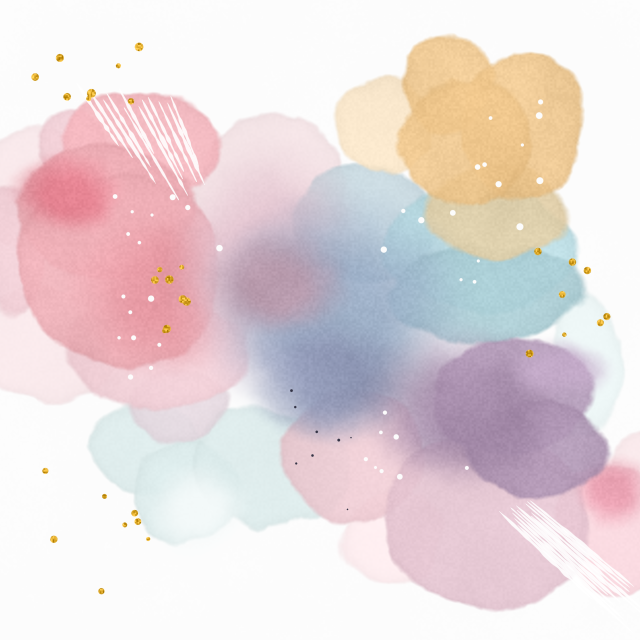
Write a WebGL 1 fragment shader that draws this background.

```glsl
precision highp float;
// Overlapping pastel watercolour washes with gold flecks, white dots and dry brush strokes.
uniform vec2 u_resolution;

vec3 col;    // paint built up so far
vec2 p, q;   // canvas position, and the same position with ragged warping
float px;    // size of one pixel in canvas units

float hash(vec2 v) {
  v = fract(v * vec2(0.1031, 0.1137));
  v += dot(v, v.yx + 33.33);
  return fract((v.x + v.y) * v.x * 17.0);
}

float noise(vec2 v) {
  vec2 i = floor(v), f = fract(v);
  f = f * f * (3.0 - 2.0 * f);
  return mix(mix(hash(i), hash(i + vec2(1, 0)), f.x),
             mix(hash(i + vec2(0, 1)), hash(i + 1.0), f.x), f.y);
}

float fbm(vec2 v) {
  float sum = 0.0, amp = 0.5;
  for (int i = 0; i < 5; i++) {
    sum += amp * noise(v);
    v = v * 2.1 + 17.3;
    amp *= 0.5;
  }
  return sum;
}

// Crisp pool of pigment with a slightly darker rim.
void wash(vec2 c, vec2 r, vec3 tint) {
  float d = (length((q - c) / r) - 1.0) * min(r.x, r.y);
  float rim = 0.04 * exp(-abs(d) * 140.0), soft = 0.003 + px;
  col = mix(col, tint - rim, 0.88 * (1.0 - smoothstep(-soft, soft, d)));
}

// Wet colour bleeding softly outward.
void bleed(vec2 c, vec2 r, vec3 tint) {
  col = mix(col, tint, 0.9 * (1.0 - smoothstep(0.35, 1.35, length((q - c) / r))));
}

// Cluster of eight round dots of varied size.
void dots(vec2 c, vec2 spread, float size, vec3 tint, float glitter) {
  for (int i = 0; i < 8; i++) {
    vec2 k = vec2(float(i) * 7.0 + 3.0, c.x * 91.0 + c.y * 53.0);
    vec2 o = vec2(hash(k), hash(k + 41.0)) * 2.0 - 1.0;
    float r = size * mix(0.4, 1.0, hash(k + 83.0));
    float m = 1.0 - smoothstep(-px, px, length(p - c - o * spread) - r);
    col = mix(col, tint + glitter * (noise(p * 420.0) - 0.5), m);
  }
}

// Fan of broken bristle marks starting between a and b.
void strokes(vec2 a, vec2 b, vec2 dir, float fan) {
  for (int i = 0; i < 12; i++) {
    float t = float(i) / 11.0, h = hash(vec2(float(i) * 5.0, a.x * 70.0));
    vec2 v = p - mix(a, b, t) - dir * 0.25 * h;
    vec2 d = dir * (0.65 + 0.35 * h) + vec2(fan * t, 0.0);
    float s = clamp(dot(v, d) / dot(d, d), 0.0, 1.0);
    float w = 0.0056 * sqrt(s * (1.0 - s)) * (0.4 + noise(vec2(s * 14.0, t * 60.0)));
    col = mix(col, vec3(1), 0.9 * (1.0 - smoothstep(-px, px, length(v - d * s) - w)));
  }
}

void main() {
  float side = min(u_resolution.x, u_resolution.y);
  px = 0.7 / side;
  p = (gl_FragCoord.xy - 0.5 * u_resolution) / side + 0.5;
  q = p + 0.05 * (vec2(fbm(p * 9.0), fbm(p * 9.0 + 50.0)) - 0.48);
  vec3 white = vec3(0.99);
  col = white;

  vec3 blush = vec3(0.98, 0.91, 0.92), rose = vec3(0.93, 0.68, 0.71);
  vec3 mint = vec3(0.87, 0.93, 0.93), teal = vec3(0.65, 0.79, 0.82);
  vec3 amber = vec3(0.95, 0.79, 0.56), plum = vec3(0.64, 0.54, 0.66);
  vec3 petal = vec3(0.95, 0.81, 0.84), mauve = vec3(0.89, 0.76, 0.81);

  // Pale underlayers
  wash(vec2(0.06, 0.70), vec2(0.10, 0.10), blush);
  wash(vec2(0.08, 0.46), vec2(0.11, 0.09), blush);
  wash(vec2(0.42, 0.71), vec2(0.12, 0.115), blush - 0.02);
  wash(vec2(0.91, 0.43), vec2(0.05, 0.11), vec3(0.93, 0.97, 0.97));
  wash(vec2(0.61, 0.16), vec2(0.08, 0.065), blush + 0.02);
  wash(vec2(1.0, 0.29), vec2(0.045), blush);

  // Mint pool at the lower left
  wash(vec2(0.23, 0.30), vec2(0.085, 0.075), mint);
  wash(vec2(0.29, 0.23), vec2(0.085, 0.08), mint);
  wash(vec2(0.42, 0.27), vec2(0.12, 0.095), mint);
  bleed(vec2(0.31, 0.20), vec2(0.065, 0.06), vec3(0.96, 0.98, 0.98));
  wash(vec2(0.285, 0.37), vec2(0.08, 0.06), vec3(0.90, 0.85, 0.88));

  // Rose cloud on the left
  wash(vec2(0.25, 0.45), vec2(0.145, 0.085), petal);
  wash(vec2(0.02, 0.60), vec2(0.06, 0.10), petal);
  wash(vec2(0.12, 0.77), vec2(0.055, 0.05), petal);
  wash(vec2(0.22, 0.77), vec2(0.115, 0.09), rose + 0.04);
  wash(vec2(0.17, 0.67), vec2(0.135, 0.10), rose);
  wash(vec2(0.19, 0.58), vec2(0.16, 0.15), rose);
  bleed(vec2(0.11, 0.70), vec2(0.075, 0.05), vec3(0.90, 0.50, 0.56));
  bleed(vec2(0.25, 0.55), vec2(0.11), vec3(0.91, 0.60, 0.64));

  // Teal and amber on the right
  wash(vec2(0.57, 0.65), vec2(0.11, 0.09), vec3(0.77, 0.84, 0.87));
  wash(vec2(0.75, 0.61), vec2(0.15, 0.10), teal + 0.06);
  wash(vec2(0.76, 0.54), vec2(0.15, 0.075), teal);
  wash(vec2(0.60, 0.80), vec2(0.075, 0.07), vec3(0.98, 0.90, 0.78));
  wash(vec2(0.78, 0.665), vec2(0.115, 0.07), vec3(0.90, 0.82, 0.66));
  wash(vec2(0.70, 0.86), vec2(0.065, 0.075), amber);
  wash(vec2(0.82, 0.795), vec2(0.10, 0.11), amber);
  wash(vec2(0.73, 0.77), vec2(0.105, 0.09), amber);

  // Mauve skirt at the lower right
  wash(vec2(0.55, 0.29), vec2(0.12, 0.105), petal - 0.02);
  wash(vec2(0.96, 0.17), vec2(0.09, 0.10), petal + 0.02);
  wash(vec2(0.76, 0.19), vec2(0.16, 0.135), mauve);
  bleed(vec2(0.96, 0.23), vec2(0.05), vec3(0.90, 0.60, 0.67));

  // Blue heart fading into plum
  bleed(vec2(0.42, 0.58), vec2(0.13, 0.17), mauve);
  bleed(vec2(0.53, 0.51), vec2(0.17, 0.16), vec3(0.57, 0.65, 0.75));
  bleed(vec2(0.44, 0.555), vec2(0.09, 0.07), vec3(0.73, 0.60, 0.67));
  bleed(vec2(0.52, 0.41), vec2(0.11, 0.08), vec3(0.56, 0.59, 0.71));
  wash(vec2(0.80, 0.38), vec2(0.12, 0.09), plum + 0.06);
  wash(vec2(0.84, 0.29), vec2(0.11, 0.08), plum + 0.03);
  bleed(vec2(0.73, 0.36), vec2(0.14, 0.11), plum);
  bleed(vec2(0.87, 0.42), vec2(0.06, 0.04), plum + 0.14);

  // Pigment clouding and paper grain, only where there is paint
  float paint = clamp((1.0 - min(col.r, min(col.g, col.b))) * 2.5, 0.0, 1.0);
  col += paint * (0.13 * (fbm(q * 7.0 + 9.0) - 0.48) + 0.045 * (noise(p * 310.0) - 0.5));

  // Dry brush
  strokes(vec2(0.12, 0.87), vec2(0.26, 0.86), vec2(0.10, -0.15), -0.03);
  strokes(vec2(0.76, 0.22), vec2(0.81, 0.235), vec2(0.18, -0.17), 0.02);

  // White dots, gold flecks and ink specks
  vec3 gold = vec3(0.86, 0.66, 0.17);
  dots(vec2(0.79, 0.78), vec2(0.07), 0.006, white, 0.0);
  dots(vec2(0.26, 0.65), vec2(0.09, 0.05), 0.006, white, 0.0);
  dots(vec2(0.21, 0.47), vec2(0.04, 0.07), 0.006, white, 0.0);
  dots(vec2(0.67, 0.61), vec2(0.15, 0.07), 0.006, white, 0.0);
  dots(vec2(0.65, 0.33), vec2(0.09), 0.005, white, 0.0);
  dots(vec2(0.14, 0.88), vec2(0.09, 0.05), 0.007, gold, 0.4);
  dots(vec2(0.15, 0.17), vec2(0.09, 0.12), 0.006, gold, 0.4);
  dots(vec2(0.27, 0.55), vec2(0.03, 0.08), 0.008, gold, 0.4);
  dots(vec2(0.89, 0.53), vec2(0.07, 0.09), 0.007, gold, 0.4);
  dots(vec2(0.50, 0.29), vec2(0.05, 0.11), 0.0025, vec3(0.2, 0.2, 0.27), 0.0);

  gl_FragColor = vec4(clamp(col, 0.0, 1.0), 1.0);
}
```
